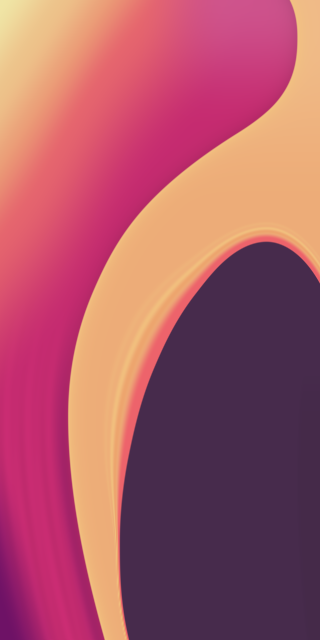
Reproduce this background procedurally as a WebGL 1 fragment shader.

```glsl
precision highp float;
// Flowing abstract ribbons: a dark arch with a coral rim, an orange band and a magenta-to-yellow sky.

uniform vec2 u_resolution;

const vec3 PLUM = vec3(0.28, 0.17, 0.30);
const vec3 CORAL = vec3(0.93, 0.39, 0.42);
const vec3 ORANGE = vec3(0.93, 0.675, 0.47);
const vec3 PEACH = vec3(0.94, 0.73, 0.53);
const vec3 GOLD = vec3(0.95, 0.77, 0.50);
const vec3 CREAM = vec3(0.94, 0.90, 0.65);
const vec3 MAGENTA = vec3(0.775, 0.17, 0.44);
const vec3 ORCHID = vec3(0.81, 0.34, 0.56);
const vec3 VIOLET = vec3(0.43, 0.07, 0.40);

// Cubic through two knots, each holding (position, value, slope).
float cubic(float t, vec3 a, vec3 b) {
  float w = b.x - a.x;
  float s = clamp((t - a.x) / w, 0.0, 1.0);
  float q = 1.0 - s;
  return q * q * ((1.0 + 2.0 * s) * a.y + s * w * a.z)
       + s * s * ((1.0 + 2.0 * q) * b.y - q * w * b.z);
}

// Left border of the orange band: x for a given depth below the top.
float bandEdge(float y) {
  vec3 k1 = vec3(0.117, 0.930, 0.0);
  vec3 k2 = vec3(0.3125, 0.870, -0.8);
  vec3 k3 = vec3(0.417, 0.742, -1.6);
  vec3 k4 = vec3(0.651, 0.4505, -0.9);
  vec3 k5 = vec3(0.911, 0.2917, -0.43);
  vec3 k6 = vec3(1.302, 0.2135, 0.0);
  if (y < k1.x) return cubic(y, vec3(0.0, 0.906, 0.5), k1);
  if (y < k2.x) return cubic(y, k1, k2);
  if (y < k3.x) return cubic(y, k2, k3);
  if (y < k4.x) return cubic(y, k3, k4);
  if (y < k5.x) return cubic(y, k4, k5);
  if (y < k6.x) return cubic(y, k5, k6);
  return cubic(y, k6, vec3(2.0, 0.328, 0.28));
}

// Radius of the dark arch, by angle from straight up towards the left.
float archRadius(float a) {
  vec3 k1 = vec3(0.0, 0.807, 0.0);
  vec3 k2 = vec3(0.332, 0.681, -0.443);
  vec3 k3 = vec3(0.71, 0.5405, -0.268);
  vec3 k4 = vec3(1.278, 0.4516, -0.044);
  vec3 k5 = vec3(1.847, 0.4766, 0.135);
  if (a < k1.x) return cubic(a, vec3(-0.2414, 0.697, 0.755), k1);
  if (a < k2.x) return cubic(a, k1, k2);
  if (a < k3.x) return cubic(a, k2, k3);
  if (a < k4.x) return cubic(a, k3, k4);
  if (a < k5.x) return cubic(a, k4, k5);
  return cubic(a, k5, vec3(2.365, 0.613, 0.38));
}

float bump(float x, float center, float width) {
  float d = (x - center) / width;
  return exp(-d * d);
}

// Diagonal sky gradient with folds that follow the band edge.
vec3 skyColor(vec2 p, float edgeDist) {
  float g = p.x * 2.02 + p.y * 1.32;
  g += 0.03 * sin(p.x * 9.0 - p.y * 4.0) * smoothstep(0.5, 1.2, g);
  vec3 c = mix(CREAM, vec3(0.93, 0.76, 0.54), smoothstep(0.0, 0.42, g));
  c = mix(c, vec3(0.92, 0.60, 0.46), smoothstep(0.38, 0.76, g));
  c = mix(c, vec3(0.90, 0.40, 0.43), smoothstep(0.66, 1.0, g));
  c = mix(c, MAGENTA, smoothstep(0.92, 1.72, g));
  // Soft pink light at the top right
  float high = 1.0 - smoothstep(0.0, 0.40, p.y);
  c = mix(c, ORCHID, 0.9 * high * smoothstep(0.42, 0.72, p.x));
  // Lengthwise folds in the lower part
  float low = smoothstep(0.85, 1.5, p.y);
  float folds = sin(edgeDist * 95.0 + p.y * 2.0) + 0.6 * sin(edgeDist * 190.0 - p.y * 3.0);
  c *= 1.0 + 0.018 * low * folds;
  c = mix(c, vec3(0.62, 0.13, 0.42), 0.65 * low * bump(edgeDist, 0.022, 0.024));
  c *= 1.0 - 0.10 * exp(-edgeDist / 0.025);
  // Violet corner
  float corner = p.x - (p.y - 1.46) * 0.30;
  float shade = 1.0 - smoothstep(-0.13, 0.035, corner);
  return mix(c, VIOLET, shade * smoothstep(1.1, 1.65, p.y));
}

// Orange band, with rim running from 0 at the arch to 1 at the bright crease.
vec3 bandColor(vec2 p, float edgeDist, float rim) {
  vec3 c = mix(PEACH, ORANGE, smoothstep(0.1, 0.65, p.y));
  c = mix(c, GOLD, 0.75 * exp(-edgeDist / 0.022));
  c = mix(c, vec3(0.93, 0.63, 0.41), 0.7 * bump(rim, 0.78, 0.14));
  c = mix(c, GOLD, 0.75 * bump(rim, 1.0, 0.12) + 0.25 * bump(rim, 1.35, 0.12));
  return mix(CORAL, c, smoothstep(0.26, 0.68, rim));
}

void main() {
  // Width spans 0..1 and depth below the top spans 0..2
  vec2 uv = gl_FragCoord.xy / u_resolution;
  vec2 p = vec2(uv.x, 2.0 - 2.0 * uv.y);
  float aa = 1.0 / u_resolution.x;

  float slope = (bandEdge(p.y + 0.004) - bandEdge(p.y - 0.004)) / 0.008;
  float band = (p.x - bandEdge(p.y)) / sqrt(1.0 + slope * slope);

  vec2 q = vec2(0.833, 1.5625) - p;
  float angle = atan(q.x, q.y);
  float arch = length(q) - archRadius(angle);
  float gap = 0.042 + 0.055 * smoothstep(0.0, 0.65, angle)
            - 0.086 * smoothstep(0.6, 1.95, angle);

  vec3 color = skyColor(p, max(-band, 0.0));
  vec3 ribbon = bandColor(p, max(band, 0.0), max(arch, 0.0) / gap);
  color = mix(color, ribbon, smoothstep(-aa, aa, band));
  color = mix(color, GOLD, 0.5 * bump(band, 0.002, 0.003));

  // Dark arch with a faint shadow on its right side
  float side = smoothstep(0.0, 0.02, p.x - 0.92 - 0.12 * (p.y - 1.5) * (p.y - 1.5));
  vec3 plum = PLUM * (1.0 - 0.04 * side * smoothstep(1.1, 1.3, p.y));
  color = mix(plum, color, smoothstep(-aa, aa, arch));
  gl_FragColor = vec4(color, 1.0);
}
```
